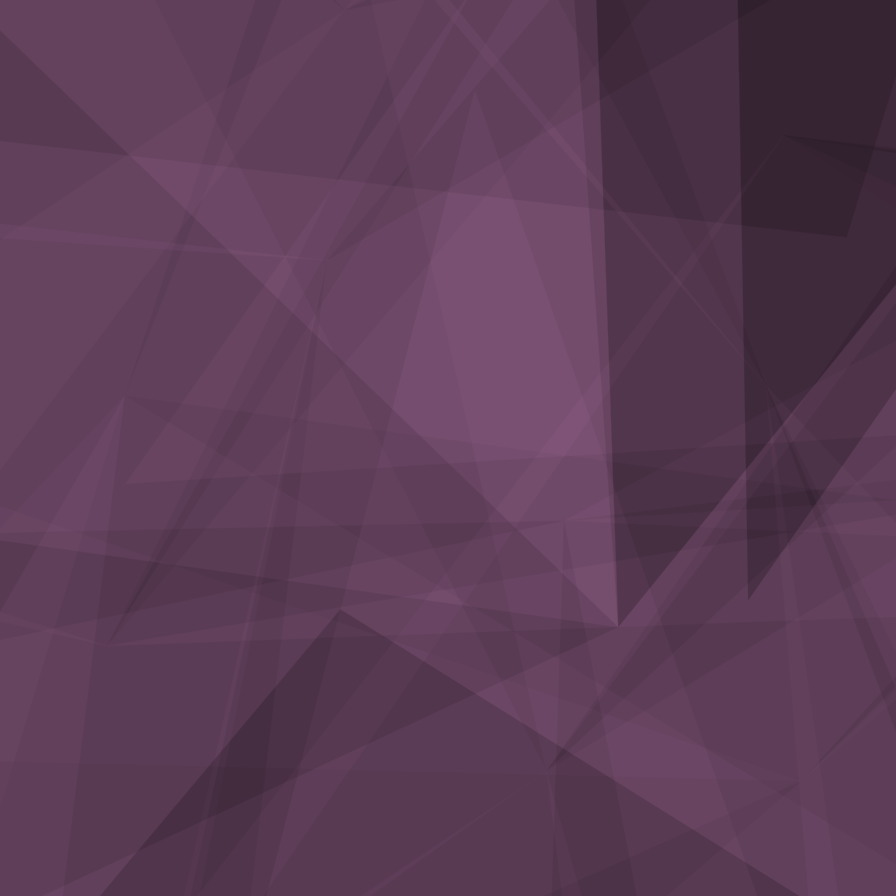
Write a WebGL 1 fragment shader that draws this background.

```glsl
precision highp float;
// Overlapping translucent plum wedges that fan out from scattered hubs.

#define BASE_COLOR vec3(0.370, 0.243, 0.347)
#define BASE_LIGHT 1.03
#define SLIVER_COUNT 38
#define HUB_COUNT 9.0
#define SLIVER_TONE 0.06
#define NARROWEST 0.8
#define WIDEST 17.0
#define EDGE_PIXELS 1.3

uniform vec2 u_resolution;

float hash(float n) {
    return fract(sin(n * 12.9898 + 4.137) * 4375.85);
}

// Coverage of an endless wedge between two angles given in degrees.
float wedge(vec2 p, vec2 apex, float fromAngle, float toAngle) {
    float axis = radians(0.5 * (fromAngle + toAngle));
    float spread = radians(0.5 * (toAngle - fromAngle));
    vec2 forward = vec2(cos(axis), sin(axis));
    vec2 d = p - apex;
    float along = dot(d, forward);
    float across = abs(d.x * forward.y - d.y * forward.x);
    float dist = across * cos(spread) - along * sin(spread);
    return clamp(0.5 - dist * u_resolution.y / EDGE_PIXELS, 0.0, 1.0);
}

// Large planes that set the broad light and shadow.
float mainPlanes(vec2 p) {
    vec2 leftHub = vec2(0.14, 0.46);
    vec2 middleHub = vec2(0.69, 0.30);
    vec2 rightHub = vec2(0.835, 0.33);
    vec2 upperHub = vec2(0.945, 0.735);
    vec2 lowerHub = vec2(0.38, 0.32);
    vec2 crownHub = vec2(0.53, 0.90);

    float light = 0.07 * wedge(p, leftHub, 3.6, 55.0);
    light += 0.07 * wedge(p, crownHub, -104.5, -70.7);
    light += 0.12 * wedge(p, middleHub, 94.0, 136.0);
    light -= 0.23 * wedge(p, middleHub, 51.0, 92.0);
    light -= 0.10 * wedge(p, middleHub, 172.0, 205.0);
    light -= 0.20 * wedge(p, rightHub, 55.0, 91.0);
    light -= 0.09 * wedge(p, upperHub, 73.0, 173.5);
    light -= 0.17 * wedge(p, lowerHub, -130.0, -32.0);
    return light;
}

// Evenly scattered hubs from a low-discrepancy sequence.
vec2 hubPosition(float k) {
    return fract(vec2(0.1, 0.0) + (k + 1.0) * vec2(0.7549, 0.5698));
}

// Narrow wedges, alternately lighter and darker.
float slivers(vec2 p) {
    float light = 0.0;
    for (int i = 0; i < SLIVER_COUNT; i++) {
        float id = float(i);
        vec2 hub = hubPosition(mod(id, HUB_COUNT));
        float start = 360.0 * hash(id + 0.3);
        float width = mix(NARROWEST, WIDEST, pow(hash(id + 71.7), 1.5)) * 1.6;
        float tone = mod(id, 2.0) < 0.5 ? SLIVER_TONE : -SLIVER_TONE;
        tone *= mix(0.65, 1.15, hash(id + 143.1));
        light += tone * wedge(p, hub, start, start + width);
    }
    return light;
}

void main() {
    vec2 p = gl_FragCoord.xy / u_resolution.y;
    float light = BASE_LIGHT + mainPlanes(p) + slivers(p);
    gl_FragColor = vec4(BASE_COLOR * clamp(light, 0.5, 1.37), 1.0);
}
```
